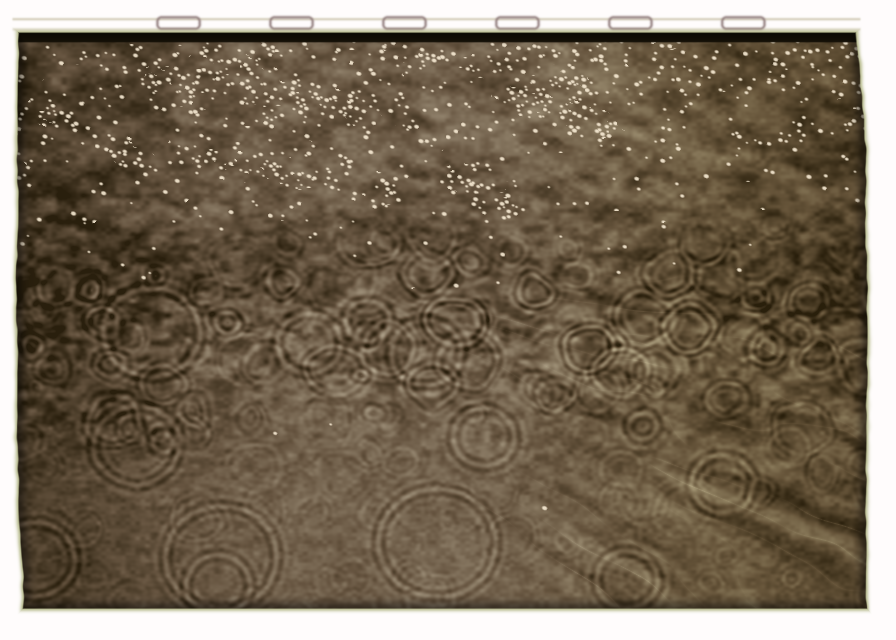
Reproduce this texture procedurally as a Shadertoy shader.

```glsl
// Draws a sepia film frame of rippled water with rain rings, sun glints and ragged borders.
// Lengths are in canvas heights.
const vec3 PAPER = vec3(1.0, 0.99, 0.99);
const vec3 SHADOW = vec3(0.16, 0.12, 0.05);
const vec3 MIDTONE = vec3(0.40, 0.33, 0.25);
const vec3 LIGHT = vec3(0.69, 0.64, 0.55);
const vec3 GLINT = vec3(0.97, 0.92, 0.83);
const vec3 FRINGE = vec3(0.66, 0.68, 0.46);
const vec2 FRAME_X = vec2(0.027, 1.353);
const vec2 FRAME_Y = vec2(0.049, 0.949);
const float BAR_HEIGHT = 0.015;
const float RING_SPACING = 0.0165;
const float DROP_CELL = 0.066;
const float GLINT_CELL = 0.0112;
const float HOLE_PITCH = 0.1765;
const vec2 FAN_PIVOT = vec2(0.18, 0.636);
// Ring centre and radius
const vec3 RINGS[14] = vec3[14](
    vec3(0.346, 0.129, 0.087), vec3(0.341, 0.086, 0.05), vec3(0.683, 0.151, 0.091),
    vec3(0.213, 0.304, 0.066), vec3(0.255, 0.308, 0.016), vec3(0.756, 0.317, 0.048),
    vec3(0.98, 0.095, 0.048), vec3(0.055, 0.126, 0.062), vec3(0.237, 0.481, 0.075),
    vec3(0.574, 0.499, 0.034), vec3(0.483, 0.463, 0.05), vec3(0.665, 0.448, 0.055),
    vec3(1.129, 0.244, 0.048), vec3(1.005, 0.335, 0.022));
// Glint bands as start and end points
const vec4 BANDS[7] = vec4[7](
    vec4(0.33, 0.92, 0.61, 0.80), vec4(0.06, 0.83, 0.22, 0.745), vec4(0.29, 0.765, 0.60, 0.70),
    vec4(0.71, 0.72, 0.79, 0.69), vec4(0.78, 0.855, 0.94, 0.80), vec4(0.60, 0.92, 0.92, 0.87),
    vec4(0.24, 0.875, 0.42, 0.86));

float hash(vec2 p) {
    vec3 q = fract(p.xyx * 0.1031);
    q += dot(q, q.yzx + 33.33);
    return fract((q.x + q.y) * q.z);
}
float noise(vec2 p) {
    vec2 i = floor(p), f = fract(p);
    f = f * f * (3.0 - 2.0 * f);
    return mix(mix(hash(i), hash(i + vec2(1, 0)), f.x),
               mix(hash(i + vec2(0, 1)), hash(i + vec2(1, 1)), f.x), f.y);
}
float bump(float x, float width) { return exp(-x * x / (width * width)); }

float segmentDistance(vec2 p, vec2 a, vec2 b) {
    vec2 ab = b - a;
    return length(p - a - ab * clamp(dot(p - a, ab) / dot(ab, ab), 0.0, 1.0));
}
// Wave train around one circle
float ringWave(vec2 q, float radius, float spacing) {
    float d = length(q * vec2(1.0, 1.08)) - radius;
    return cos(6.2832 * d / spacing) * bump(d, spacing * 1.15);
}
float rainRings(vec2 p) {
    float sum = 0.0;
    for (int i = 0; i < 14; i++) sum += ringWave(p - RINGS[i].xy, RINGS[i].z, RING_SPACING);
    return sum;
}
// Small overlapping rings, one per grid cell
float scatteredDrops(vec2 p) {
    float sum = 0.0;
    for (int i = 0; i < 9; i++) {
        vec2 id = floor(p / DROP_CELL) + vec2(i % 3, i / 3) - 1.0;
        vec2 seed = id + 40.0;
        vec2 centre = (id + vec2(hash(seed), hash(seed + 71.0))) * DROP_CELL;
        sum += ringWave(p - centre, mix(0.008, 0.045, hash(seed + 19.0)), 0.014) * hash(seed + 7.0);
    }
    return sum;
}
// Wind streaks fanning to the lower right
float windStreaks(vec2 p) {
    vec2 q = p - FAN_PIVOT;
    float angle = atan(-q.y, max(q.x, 0.01)) + 0.025 * noise(p * 13.0);
    vec2 uv = vec2(angle * 36.0 + 80.0, length(q) * 5.0);
    float n = noise(uv), crest = pow(1.0 - abs(2.0 * n - 1.0), 7.0);
    float mask = smoothstep(0.62, 1.0, p.x) * (1.0 - smoothstep(0.48, 0.62, p.y));
    return mask * (0.24 * crest * noise(p * 22.0) + 0.45 * (n - noise(uv + vec2(0.35, 0.0))));
}
float glints(vec2 p, float px) {
    float density = 0.17 * smoothstep(0.62, 0.94, p.y) + 0.014 * smoothstep(0.5, 0.65, p.y);
    for (int i = 0; i < 7; i++)
        density = max(density, 0.48 * bump(segmentDistance(p, BANDS[i].xy, BANDS[i].zw), 0.025));
    density *= 0.35 + 1.1 * noise(p * vec2(18.0, 32.0));
    float light = 0.0;
    for (float layer = 0.0; layer < 2.0; layer++) {
        vec2 g = mat2(0.94, 0.34, -0.34, 0.94) * p / GLINT_CELL + 150.0 + layer * 37.4;
        vec2 id = floor(g), centre = 0.3 + 0.4 * vec2(hash(id + 3.0), hash(id + 9.0));
        float d = length((fract(g) - centre) * vec2(0.75, 1.0)) * GLINT_CELL;
        float spot = 1.0 - smoothstep(-px, px, d - mix(0.0012, 0.003, hash(id + 5.0)));
        light = max(light, spot * step(hash(id), density));
    }
    return light;
}
vec3 water(vec2 p, float px) {
    // Broad light and shade
    float tone = 0.40 - 0.19 * (1.0 - smoothstep(0.0, 0.42, p.x)) - 0.1 * smoothstep(1.0, 1.4, p.x);
    tone += 0.13 * bump(distance(p, vec2(0.68, 0.2)), 0.36) - 0.07 * bump(p.y - 0.59, 0.12);
    tone += 0.12 * bump(distance(p, vec2(0.75, 0.92)), 0.32);
    // Far swell, middle chop, near ripples
    float far = smoothstep(0.52, 0.72, p.y), middle = bump(p.y - 0.5, 0.17);
    vec2 warped = p + 0.012 * (vec2(noise(p * 28.0), noise(p * 28.0 + 50.0)) - 0.5);
    tone += far * 0.38 * (noise(warped * vec2(24.0, 52.0) + p.x * vec2(0.0, 9.0)) - 0.5);
    tone += (0.16 + 0.42 * middle) * (noise(warped * vec2(62.0, 95.0)) - 0.5);
    tone += 0.15 * (noise(p * vec2(130.0, 170.0)) - 0.5) + 0.12 * (noise(p * 9.0) - 0.5);
    tone += (0.05 + 0.16 * middle) * (1.0 - far) * scatteredDrops(warped);
    tone += 0.15 * rainRings(mix(p, warped, 0.25)) + windStreaks(p);
    vec3 colour = mix(SHADOW, MIDTONE, clamp(tone / 0.43, 0.0, 1.0));
    colour = mix(colour, LIGHT, clamp((tone - 0.43) / 0.57, 0.0, 1.0));
    colour.b *= 1.0 - 0.1 * smoothstep(0.7, 1.2, p.x);
    return mix(colour, GLINT, 0.9 * glints(p, px));
}
// Pale strip with perforations above the frame
vec3 filmStrip(vec2 p, float px) {
    float line = bump(p.y - 0.97, 0.0018 + px * 0.4) + 0.6 * bump(p.y - 0.954, 0.0025);
    line *= smoothstep(0.665, 0.66, abs(p.x - 0.682));
    float index = clamp(floor((p.x - 0.19) / HOLE_PITCH), 0.0, 5.0);
    vec2 q = abs(p - vec2(0.279 + HOLE_PITCH * index, 0.964));
    float rim = bump(length(max(q - vec2(0.026, 0.002), 0.0)) - 0.007, 0.0022 + px * 0.3);
    return mix(mix(PAPER, vec3(0.8, 0.77, 0.68), 0.7 * line), vec3(0.56, 0.48, 0.48), 0.75 * rim);
}
void mainImage(out vec4 fragColor, in vec2 fragCoord) {
    float px = 1.0 / iResolution.y;
    vec2 p = fragCoord * px;
    // Ragged frame, negative inside
    float wobble = 0.006 * (noise(p.yx * 9.0) - 0.5) + 0.003 * (noise(p * 60.0) - 0.5);
    float left = FRAME_X.x + 0.01 * (1.0 - smoothstep(0.05, 0.22, p.y)) + wobble;
    float right = FRAME_X.y - 0.014 * smoothstep(0.75, 0.95, p.y) + wobble;
    float edge = max(max(left - p.x, p.x - right), max(FRAME_Y.x - p.y, p.y - FRAME_Y.y));
    float bar = smoothstep(-px, px, p.y - FRAME_Y.y + BAR_HEIGHT);
    vec3 colour = mix(water(p, px), vec3(0.09, 0.07, 0.03), bar);
    colour *= 1.0 - 0.45 * bump(edge, 0.012);
    vec3 border = mix(filmStrip(p, px), FRINGE, 0.75 * bump(edge, 0.0045));
    fragColor = vec4(mix(colour, border, smoothstep(-px, px, edge)), 1.0);
}
```
